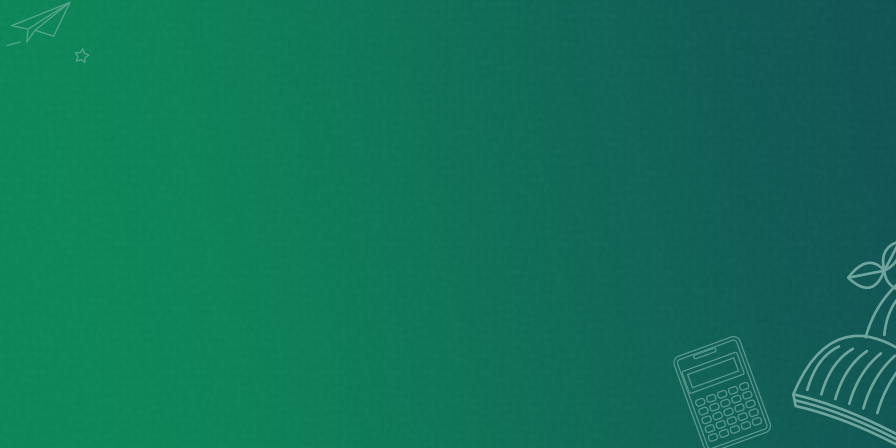
Reproduce this background procedurally as a Shadertoy shader.

```glsl
// A green to teal paper backdrop with chalk doodles in its corners.
// The paper is a tilted smooth gradient with cellular grain; the doodles are
// strokes built from segments, sampled quadratic curves and rounded boxes.
#define CANVAS vec2(768.0, 384.0)
#define GREEN vec3(0.055, 0.532, 0.352)
#define TEAL vec3(0.073, 0.332, 0.336)
#define CHALK vec3(0.53, 0.72, 0.69)
#define TILT 0.10
#define GRAIN 0.016
#define THIN 0.55
#define THICK 1.15
#define KEY_PITCH vec2(10.0, 8.0)

vec2 hash2(vec2 p) {
    p = vec2(dot(p, vec2(127.1, 311.7)), dot(p, vec2(269.5, 183.3)));
    return fract(sin(p) * 43758.5);
}

// Distance to the nearest jittered cell point
float cellular(vec2 p) {
    vec2 cell = floor(p), f = fract(p);
    float d = 2.0;
    for (int y = -1; y <= 1; y++)
        for (int x = -1; x <= 1; x++) {
            vec2 o = vec2(x, y);
            d = min(d, length(o + hash2(cell + o) - f));
        }
    return d;
}

float segment(vec2 p, vec2 a, vec2 b) {
    vec2 pa = p - a, ba = b - a;
    return length(pa - ba * clamp(dot(pa, ba) / dot(ba, ba), 0.0, 1.0));
}

// Quadratic curve from a to c, pulled towards b
float curve(vec2 p, vec2 a, vec2 b, vec2 c) {
    float d = 1e5;
    vec2 last = a;
    for (int i = 1; i <= 10; i++) {
        float t = float(i) / 10.0;
        vec2 next = mix(mix(a, b, t), mix(b, c, t), t);
        d = min(d, segment(p, last, next));
        last = next;
    }
    return d;
}

float roundBox(vec2 p, vec2 halfSize, float radius) {
    vec2 q = abs(p) - halfSize + radius;
    return length(max(q, 0.0)) + min(max(q.x, q.y), 0.0) - radius;
}

float paperPlane(vec2 p) {
    vec2 nose = vec2(60, 382), wing = vec2(10, 362), fold = vec2(24, 359);
    vec2 keel = vec2(23, 348), inner = vec2(30, 358), farWing = vec2(46, 353);
    float d = min(segment(p, wing, nose), segment(p, nose, farWing));
    d = min(d, min(segment(p, wing, fold), segment(p, fold, nose)));
    d = min(d, min(segment(p, fold, keel), segment(p, keel, inner)));
    d = min(d, min(segment(p, inner, nose), segment(p, inner, farWing)));
    return min(d, segment(p, vec2(6, 345), vec2(17, 348)));
}

float star(vec2 p) {
    p -= vec2(70, 336);
    float sector = 6.28318 / 5.0;
    float a = abs(mod(atan(p.y, p.x) - 1.4 + 0.5 * sector, sector) - 0.5 * sector);
    vec2 tip = vec2(6.2, 0), notch = 3.2 * vec2(cos(0.5 * sector), sin(0.5 * sector));
    return segment(length(p) * vec2(cos(a), sin(a)), tip, notch);
}

float calculator(vec2 p) {
    p -= vec2(619, 46);
    vec2 side = vec2(0.94, 0.342);
    vec2 q = vec2(dot(p, side), dot(p, vec2(-side.y, side.x)));
    float body = roundBox(q, vec2(30, 43.5), 6.0);
    float d = min(abs(body), abs(body + 3.0));
    d = min(d, abs(roundBox(q - vec2(-2, 38), vec2(10, 1.6), 1.5)));
    float screen = roundBox(q - vec2(-1, 20), vec2(25, 10), 1.5);
    d = min(d, min(abs(screen), abs(screen + 4.0)));
    // Grid of five by five keys
    vec2 k = q - vec2(0, -16);
    k -= KEY_PITCH * clamp(round(k / KEY_PITCH), -2.0, 2.0);
    return min(d, abs(roundBox(k, vec2(3.8, 2.7), 2.0)));
}

float book(vec2 p) {
    vec2 corner = vec2(680, 46), crest = vec2(740, 96);
    float d = curve(p, corner, vec2(702, 99), crest);
    d = min(d, curve(p, crest, vec2(756, 94), vec2(772, 84)));
    // Stacked page edges, then the ruled lines
    for (int i = 0; i < 3; i++) {
        vec2 drop = vec2(1.0, -5.0) * float(i);
        d = min(d, curve(p, corner + drop, vec2(724, 36) + drop, vec2(774, 9) + drop));
    }
    d = min(d, segment(p, corner, vec2(682, 36)));
    for (int i = 0; i < 6; i++) {
        vec2 shift = vec2(12.0, -4.0) * float(i);
        d = min(d, curve(p, vec2(692, 50) + shift, vec2(700, 78) + shift,
                         vec2(719, 87) + shift * vec2(1, 0.5)));
    }
    d = min(d, curve(p, vec2(742, 95), vec2(750, 124), vec2(772, 143)));
    return min(d, curve(p, vec2(758, 97), vec2(760, 118), vec2(772, 131)));
}

float sprout(vec2 p) {
    vec2 joint = vec2(758, 152), leftTip = vec2(727, 146), upTip = vec2(771, 177);
    float d = min(curve(p, leftTip, vec2(744, 168), joint), curve(p, leftTip, vec2(748, 126), joint));
    d = min(d, min(curve(p, joint, vec2(753, 172), upTip), curve(p, joint, vec2(774, 160), upTip)));
    d = min(d, min(segment(p, leftTip, joint), segment(p, joint, upTip)));
    return min(d, curve(p, joint, vec2(759, 139), vec2(772, 135)));
}

void mainImage(out vec4 fragColor, in vec2 fragCoord) {
    vec2 uv = fragCoord / iResolution.xy;
    vec2 p = uv * CANVAS;
    float soft = 0.6 * CANVAS.y / iResolution.y;

    // Paper
    vec3 color = mix(GREEN, TEAL, smoothstep(0.0, 1.15, uv.x + TILT * (uv.y - 0.5)));
    float weave = 0.25 * (sin(p.x * 0.9 + sin(p.y * 0.21)) + sin(p.y * 0.8 + sin(p.x * 0.17)));
    color += GRAIN * (cellular(p / 5.0) - 0.5 + 0.4 * weave);

    // Chalk doodles
    float faint = min(min(paperPlane(p), star(p)), calculator(p));
    float bold = min(book(p), sprout(p));
    float ink = 0.6 * (1.0 - smoothstep(THIN - soft, THIN + soft, faint));
    ink = max(ink, 0.8 * (1.0 - smoothstep(THICK - soft, THICK + soft, bold)));
    fragColor = vec4(mix(color, CHALK, ink), 1.0);
}
```
